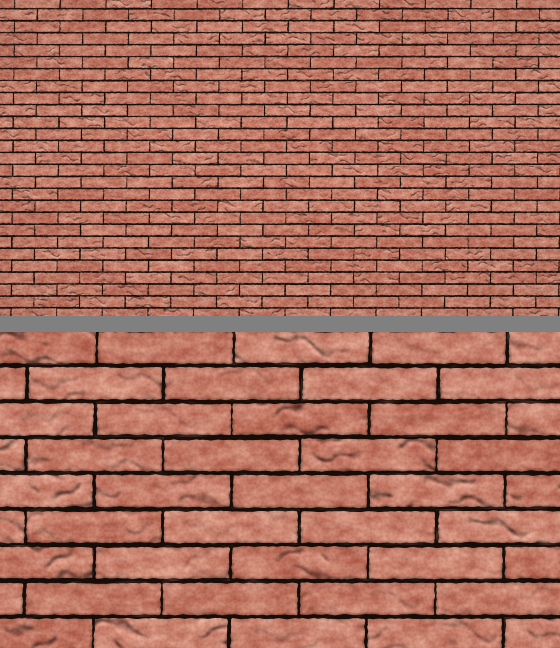
Top: the whole. Bottom: its middle third, enlarged.
A Shadertoy shader for this texture:

```glsl
// Running-bond wall of long, thin red bricks with creased faces and dark, narrow joints.

#define BRICK_SIZE   vec2(0.1444, 0.03787) // pitch, in canvas heights
#define WALL_ORIGIN  vec2(0.0347, -0.0124) // corner of the lowest course
#define WALL_LEAN    0.0118                // sideways drift over the full height
#define JOINT_HALF   vec2(0.0011, 0.0020)  // thinnest half joint: upright, level
#define JOINT_VARY   vec2(0.0010, 0.0008)  // extra half joint, per brick
#define EDGE_WOBBLE  0.0016
#define CREASE_DEPTH 0.50
#define CLAY_DEEP    vec3(0.665, 0.345, 0.275)
#define CLAY_PALE    vec3(0.860, 0.625, 0.545)
#define JOINT_DARK   vec3(0.085, 0.050, 0.035)
#define JOINT_DUSTY  vec3(0.300, 0.185, 0.150)

vec2 hash2(vec2 p) {
    vec3 q = fract(p.xyx * vec3(0.1031, 0.1030, 0.0973));
    q += dot(q, q.yzx + 33.33);
    return fract((q.xx + q.yz) * q.zy);
}

// Cellular noise: distance to the nearest scattered point
float cells(vec2 p) {
    vec2 id = floor(p), f = p - id;
    float nearest = 2.0;
    for (int y = -1; y <= 1; y++)
    for (int x = -1; x <= 1; x++) {
        vec2 o = vec2(x, y);
        vec2 d = o + hash2(id + o) - f;
        nearest = min(nearest, dot(d, d));
    }
    return sqrt(nearest);
}

float roundedBox(vec2 p, vec2 halfSize, float radius) {
    vec2 d = abs(p) - halfSize + radius;
    return length(max(d, 0.0)) + min(max(d.x, d.y), 0.0) - radius;
}

// Wandering folds in the clay: x = dark crease, y = lit lip beside it
vec2 creases(vec2 g, float seed) {
    float bend = 2.2 * sin(g.x * 1.5 + seed) + 1.1 * sin(g.x * 3.7 - g.y * 2.0 + seed * 2.3)
               + 0.6 * sin(g.x * 8.3 + g.y * 5.0 + seed * 4.1);
    float phase = g.y * 11.0 + bend;
    float broken = smoothstep(-0.3, 0.7, sin(g.x * 2.3 + g.y * 3.0 + seed * 5.7)
                                       + 0.5 * sin(g.x * 5.9 - g.y * 4.0 + seed));
    vec2 wave = 0.5 + 0.5 * sin(vec2(phase, phase + 1.5));
    return broken * pow(wave, vec2(5.0, 3.0));
}

void mainImage(out vec4 fragColor, in vec2 fragCoord) {
    float px = 1.0 / iResolution.y;
    vec2 p = fragCoord * px;

    // Brick grid, every other course shifted by half a brick
    vec2 grid = (p - WALL_ORIGIN - vec2(WALL_LEAN * p.y, 0.0)) / BRICK_SIZE;
    grid.x += 0.5 * mod(floor(grid.y), 2.0);
    vec2 id = floor(grid);
    vec2 local = (grid - id - 0.5) * BRICK_SIZE;
    vec2 rndA = hash2(id + 17.0);
    vec2 rndB = hash2(id + 71.0);

    // Grain at three scales, offset per brick so that faces differ
    vec2 q = p + rndA * 7.0 + 3.0;
    float broad = cells(q * vec2(32.0, 58.0));
    float medium = cells(q * vec2(95.0, 140.0));
    float fine = cells(q * 260.0);

    // Outline with uneven joints and chipped edges
    vec2 halfSize = 0.5 * BRICK_SIZE - JOINT_HALF - JOINT_VARY * rndB;
    vec2 shift = (rndA - 0.5) * vec2(0.0012, 0.0008);
    float d = roundedBox(local - shift, halfSize, 0.0015) + EDGE_WOBBLE * (medium - 0.5);
    float face = 1.0 - smoothstep(-0.6 * px, 0.6 * px, d);

    // Clay tone: per-brick shade plus mottling
    float tone = 0.53 + 0.30 * (rndB.x - 0.5) + 0.65 * (broad - 0.5)
               + 0.40 * (0.5 - medium) + 0.30 * (fine - 0.5);
    vec3 clay = mix(CLAY_DEEP, CLAY_PALE, clamp(tone, 0.0, 1.0));

    // Some bricks are heavily folded, others nearly smooth
    float rough = mix(0.12, 1.0, smoothstep(0.25, 0.85, rndA.y));
    vec2 fold = creases(local / BRICK_SIZE.y, rndB.y * 40.0) * rough;
    clay *= 1.0 - CREASE_DEPTH * fold.x * (0.5 + 0.6 * medium);
    clay += 0.07 * fold.y * (1.0 - fold.x);

    // Worn rim, darker towards the lower edge
    float rim = smoothstep(-0.0035, 0.0, d);
    clay *= 1.0 - rim * mix(0.06, 0.22, step(local.y, 0.0));

    // Joints: mostly in shadow, dusty in places
    vec3 joint = mix(JOINT_DARK, JOINT_DUSTY, smoothstep(0.45, 0.95, broad) * rndA.x);
    vec3 color = mix(joint, clay, face);

    // Slight falloff towards the corners
    vec2 c = fragCoord / iResolution.xy - 0.5;
    color *= 1.02 - 0.14 * dot(c, c);
    fragColor = vec4(color, 1.0);
}
```
